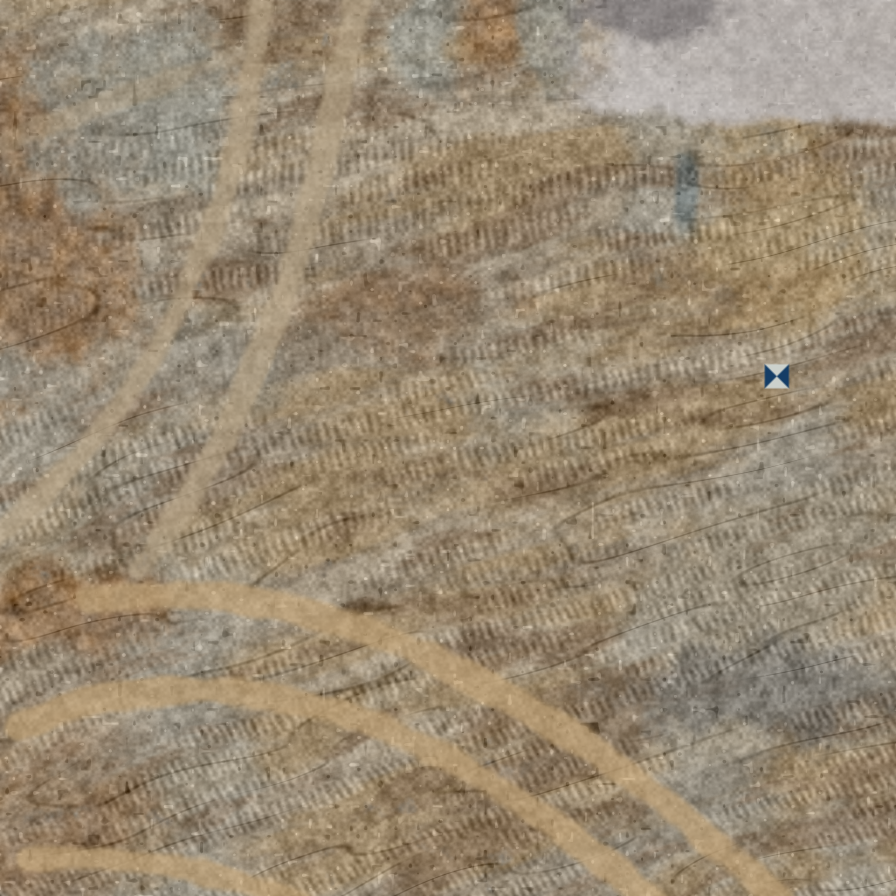
Write a three.js fragment shader that draws this texture.

```glsl
varying vec2 vUv;

float hash(vec2 p) {
  vec3 q = fract(vec3(p.xyx) * 0.1031);
  q += dot(q, q.yzx + 33.33);
  return fract((q.x + q.y) * q.z);
}

float noise(vec2 p) {
  vec2 i = floor(p), f = fract(p);
  f = f * f * (3.0 - 2.0 * f);
  return mix(mix(hash(i), hash(i + vec2(1, 0)), f.x),
             mix(hash(i + vec2(0, 1)), hash(i + vec2(1, 1)), f.x), f.y);
}

float fbm(vec2 p) {
  float sum = 0.0, amp = 0.53;
  for (int i = 0; i < 5; i++) {
    sum += amp * noise(p);
    p = mat2(1.6, 1.2, -1.2, 1.6) * p + 17.3;
    amp *= 0.5;
  }
  return sum;
}

// Soft elliptical patch with a ragged outline
float patchAt(vec2 p, vec2 center, vec2 size, float ragged) {
  vec2 d = (p - center) / size;
  return smoothstep(0.25, 0.75, exp(-dot(d, d)) + ragged - 0.5);
}

// Distance to a quadratic curve, walked in short segments
float curveDistance(vec2 p, vec2 a, vec2 b, vec2 c) {
  float nearest = 1.0;
  vec2 last = a;
  for (int i = 1; i <= 14; i++) {
    float t = float(i) / 14.0;
    vec2 next = mix(mix(a, b, t), mix(b, c, t), t);
    vec2 along = next - last, rel = p - last;
    float h = clamp(dot(rel, along) / dot(along, along), 0.0, 1.0);
    nearest = min(nearest, length(rel - along * h));
    last = next;
  }
  return nearest;
}

float rut(float dist, float halfWidth, float wear) {
  return smoothstep(halfWidth + 0.005, halfWidth - 0.006, dist + (wear - 0.5) * 0.014);
}

// Rows of short cleat marks pressed across the flow of the ground
float cleats(vec2 flow, float spacing) {
  float y = flow.y / spacing;
  float row = floor(y), inRow = fract(y);
  float ticks = sin(flow.x * 620.0 + hash(vec2(row, 3.0)) * 40.0
              + 2.5 * noise(flow * 45.0) + 3.0 * inRow);
  float band = smoothstep(0.05, 0.25, inRow) * smoothstep(0.98, 0.72, inRow);
  float worn = smoothstep(0.32, 0.62, noise(vec2(flow.x * 7.0 + row * 5.3, row * 2.7)));
  return ticks * band * worn;
}

void main() {
  vec2 p = vUv;
  float broad = fbm(p * 5.0 + 4.0);
  float ragged = fbm(p * 22.0);
  float grit = noise(p * 260.0) - 0.5;
  float fine = fbm(p * 75.0 + 9.0) - 0.5;

  // Ground flow rises to the right, steeper toward the bottom
  float slope = 0.12 + 0.30 * (1.0 - p.y);
  vec2 flow = vec2(p.x + slope * p.y, p.y - slope * p.x + 0.035 * (noise(p * 6.0) - 0.5));
  float streak = fbm(flow * vec2(7.0, 48.0));
  float stain = fbm(flow * vec2(5.0, 17.0) + 31.0);

  // Mixed soil
  vec3 color = mix(vec3(0.54, 0.49, 0.42), vec3(0.66, 0.61, 0.53), smoothstep(0.28, 0.72, streak));
  float ochre = smoothstep(0.42, 0.68, stain + 0.16 * (p.x - 0.5));
  color = mix(color, vec3(0.62, 0.52, 0.37), 0.6 * ochre);
  color = mix(color, vec3(0.59, 0.58, 0.54), 0.6 * smoothstep(0.50, 0.68, broad));
  color = mix(color, vec3(0.47, 0.38, 0.29), 0.55 * smoothstep(0.50, 0.70, fbm(flow * vec2(8.0, 24.0) + 70.0)));

  // Rust, slate and ochre patches
  float rust = patchAt(p, vec2(0.02, 0.76), vec2(0.16, 0.20), ragged)
             + patchAt(p, vec2(0.05, 0.32), vec2(0.14, 0.05), ragged)
             + patchAt(p, vec2(0.55, 0.97), vec2(0.05, 0.07), ragged)
             + 0.5 * patchAt(p, vec2(0.45, 0.65), vec2(0.14, 0.05), ragged)
             + 0.5 * patchAt(p, vec2(0.05, 0.05), vec2(0.10, 0.17), ragged);
  color = mix(color, mix(vec3(0.43, 0.32, 0.23), vec3(0.64, 0.46, 0.28), noise(p * 60.0)), 0.6 * min(rust, 1.0));
  float slate = patchAt(p, vec2(0.15, 0.87), vec2(0.13, 0.12), ragged)
              + patchAt(p, vec2(0.47, 0.97), vec2(0.05, 0.07), ragged)
              + patchAt(p, vec2(0.61, 0.97), vec2(0.04, 0.09), ragged);
  color = mix(color, vec3(0.58, 0.59, 0.56), 0.7 * min(slate, 1.0));
  color = mix(color, vec3(0.44, 0.43, 0.41), 0.65 * patchAt(p, vec2(0.87, 0.23), vec2(0.17, 0.06), ragged));
  color = mix(color, vec3(0.68, 0.56, 0.37), 0.5 * patchAt(p, vec2(0.87, 0.74), vec2(0.10, 0.12), ragged));
  color = mix(color, vec3(0.36, 0.42, 0.44), 0.6 * patchAt(p, vec2(0.765, 0.785), vec2(0.018, 0.045), ragged));

  // Cleat rows and thin dark furrows
  float pressed = smoothstep(0.93, 0.80, p.y) * (1.0 - 0.6 * min(rust, 1.0));
  color += 0.062 * cleats(flow, 0.036) * pressed;
  float furrow = abs(noise(flow * vec2(6.0, 30.0) + 12.0) - 0.5);
  color -= 0.11 * smoothstep(0.05, 0.0, furrow) * smoothstep(0.45, 0.65, noise(flow * vec2(10.0, 22.0)));

  // Pale wheel ruts
  float upper = rut(curveDistance(p, vec2(0.293, 1.02), vec2(0.26, 0.60), vec2(-0.02, 0.39)), 0.013, ragged);
  upper = max(upper, rut(curveDistance(p, vec2(0.40, 1.02), vec2(0.33, 0.58), vec2(0.155, 0.365)), 0.015, ragged));
  upper = max(upper, 0.6 * rut(curveDistance(p, vec2(-0.02, 0.83), vec2(0.10, 0.88), vec2(0.27, 0.94)), 0.012, ragged));
  float lower = rut(curveDistance(p, vec2(0.10, 0.33), vec2(0.45, 0.385), vec2(0.89, -0.02)), 0.017, ragged);
  lower = max(lower, rut(curveDistance(p, vec2(0.02, 0.19), vec2(0.36, 0.33), vec2(0.74, -0.02)), 0.016, ragged));
  lower = max(lower, rut(curveDistance(p, vec2(0.03, 0.04), vec2(0.20, 0.055), vec2(0.36, -0.02)), 0.014, ragged));
  color = mix(color, vec3(0.70, 0.63, 0.52), 0.75 * upper);
  color = mix(color, vec3(0.73, 0.62, 0.46), 0.8 * lower);

  // Chalky bank in the corner, with a dark shoulder
  float bankEdge = p.y - 0.872 + 0.03 * (p.x - 0.65) + 0.035 * (ragged - 0.5);
  float bank = smoothstep(-0.006, 0.012, bankEdge) * smoothstep(0.61, 0.69, p.x + 0.08 * (ragged - 0.5) - 0.25 * (p.y - 0.9));
  color = mix(color, vec3(0.73, 0.71, 0.70) + 0.12 * (broad - 0.5), 0.92 * bank);
  color = mix(color, vec3(0.47, 0.45, 0.45), 0.75 * patchAt(p, vec2(0.73, 0.99), vec2(0.09, 0.035), ragged));

  // Grit, clods and scattered pebbles
  float rough = 1.0 - 0.5 * max(bank, max(upper, lower));
  color += (0.13 * grit + 0.26 * fine) * rough;
  color += 0.12 * (smoothstep(0.86, 0.97, noise(p * 130.0)) - smoothstep(0.14, 0.03, noise(p * 120.0 + 50.0))) * rough;

  // Small two-tone ground marker
  vec2 m = p - vec2(0.867, 0.580);
  float plate = smoothstep(0.015, 0.012, max(abs(m.x), abs(m.y)));
  float wedge = smoothstep(-0.002, 0.002, abs(m.x) - abs(m.y));
  color = mix(color, mix(vec3(0.80, 0.82, 0.80), vec3(0.08, 0.24, 0.40), wedge), plate);

  gl_FragColor = vec4(clamp(color, 0.0, 1.0), 1.0);
}
```
